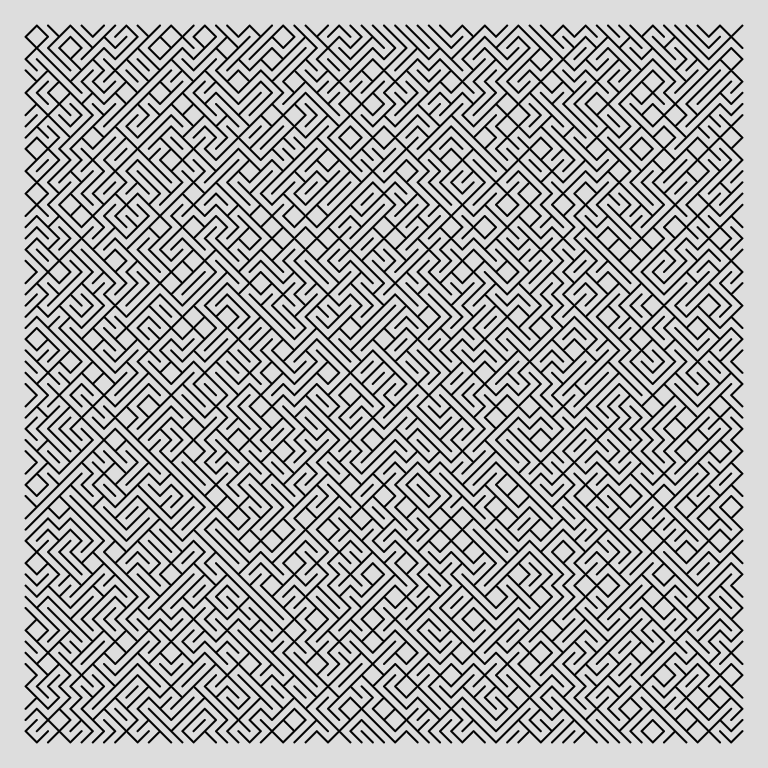
Write a WebGL 2 fragment shader that draws this pattern.

```glsl
#version 300 es
precision highp float;
// Draws a square maze of thin black diagonals, one random slash per grid cell, on pale grey.

uniform vec2 u_resolution;
out vec4 fragColor;

// Random value in 0..1 for an integer cell
float hash(ivec2 cell) {
    uvec2 q = uvec2(cell + 7) * uvec2(1597334677u, 3812015801u);
    uint h = (q.x ^ q.y) * 1597334677u;
    h = (h ^ (h >> 15)) * 2246822519u;
    h ^= h >> 13;
    return float(h >> 8) / 16777216.0;
}

float segmentDistance(vec2 p, vec2 a, vec2 b) {
    vec2 along = b - a;
    float t = clamp(dot(p - a, along) / dot(along, along), 0.0, 1.0);
    return length(p - a - along * t);
}

// Distance to the nearest slash, in cells; neighbours supply the round caps
float mazeDistance(vec2 p, int count) {
    ivec2 home = ivec2(floor(p));
    float nearest = 10.0;
    for (int y = -1; y <= 1; y++) {
        for (int x = -1; x <= 1; x++) {
            ivec2 cell = home + ivec2(x, y);
            if (min(cell.x, cell.y) < 0 || max(cell.x, cell.y) >= count) continue;
            float rise = hash(cell) < 0.5 ? 0.0 : 1.0;
            vec2 start = vec2(0.0, rise);
            nearest = min(nearest, segmentDistance(p - vec2(cell), start, 1.0 - start));
        }
    }
    return nearest;
}

void main() {
    float side = min(u_resolution.x, u_resolution.y);
    vec2 uv = (gl_FragCoord.xy - 0.5 * u_resolution) / side + 0.5;

    // Grid inside an even margin
    const int count = 64;
    float margin = 1.0 / 30.0;
    float cellSize = (1.0 - 2.0 * margin) / float(count);
    float dist = mazeDistance((uv - margin) / cellSize, count) * cellSize;

    // Stroke with an edge one pixel soft
    float halfWidth = 0.00135;
    float ink = clamp(0.5 + (halfWidth - dist) * side, 0.0, 1.0);

    vec3 paper = vec3(0.868);
    vec3 black = vec3(0.01);
    fragColor = vec4(mix(paper, black, ink), 1.0);
}
```
